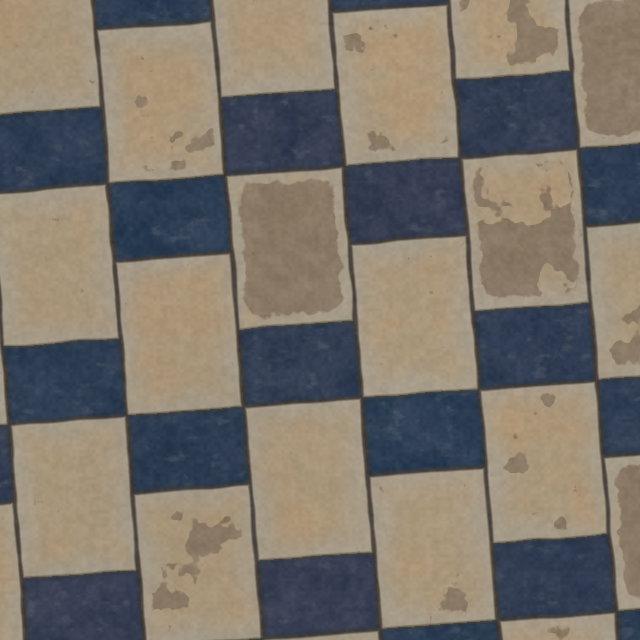
Reproduce this texture procedurally as a Shadertoy shader.

```glsl
// Slanted columns of cream and navy tiles, staggered, with dark joints and worn cream glaze.

float hash(vec2 p) {
    return fract(sin(dot(p, vec2(127.1, 311.7))) * 4375.85);
}

float noise(vec2 p) {
    vec2 i = floor(p), f = fract(p);
    f = f * f * (3.0 - 2.0 * f);
    return mix(mix(hash(i), hash(i + vec2(1, 0)), f.x),
               mix(hash(i + vec2(0, 1)), hash(i + vec2(1, 1)), f.x), f.y);
}

float fbm(vec2 p) {
    float sum = 0.0, weight = 0.53;
    for (int i = 0; i < 4; i++) {
        sum += weight * noise(p);
        p = p * 2.1 + 7.3;
        weight *= 0.5;
    }
    return sum;
}

float roundedBox(vec2 p, vec2 halfSize, float radius) {
    vec2 d = abs(p) - halfSize + radius;
    return length(max(d, 0.0)) + min(max(d.x, d.y), 0.0) - radius;
}

// How much glaze is lost: a checker of worn tiles, heavier every third column and to the right
float wearLevel(float column, float row) {
    float checker = 1.0 - mod(column + row, 2.0);
    float cycle = 0.5 + 0.45 * cos(2.0944 * (column - 2.0));
    return clamp(checker * cycle * step(0.5, column) + 0.3 * step(3.5, column), 0.0, 1.0);
}

vec3 navyTile(vec2 p, vec2 id, vec2 edge) {
    vec3 color = mix(vec3(0.165, 0.235, 0.32), vec3(0.225, 0.245, 0.32), hash(id + 3.0));
    float mottle = fbm(p * 22.0 + id * 5.0);
    color += (mottle - 0.5) * vec3(0.10, 0.08, 0.07);
    // Pale scuffs
    float scuff = smoothstep(0.6, 0.85, fbm(p * vec2(45.0, 70.0) + id));
    color = mix(color, vec3(0.36, 0.38, 0.42), 0.4 * scuff);
    return mix(color, vec3(0.17, 0.22, 0.26), 0.5 * smoothstep(0.012, 0.0, min(edge.x, edge.y)));
}

vec3 creamTile(vec2 p, vec2 q, vec2 id, vec2 halfSize, vec2 edge) {
    // Warm middle, greyer rim
    float cloud = fbm(p * 14.0 + id * 3.7);
    float inside = smoothstep(0.0, 0.055, min(edge.x, edge.y) + 0.03 * (cloud - 0.5));
    vec3 color = mix(vec3(0.645, 0.605, 0.535), vec3(0.655, 0.585, 0.48), inside);
    float warmth = smoothstep(0.35, 0.75, cloud) * inside * (0.3 + 0.7 * hash(id));
    color = mix(color, vec3(0.70, 0.575, 0.435), 0.6 * warmth);

    // Bare clay where the glaze has gone, kept inside the rim
    float level = wearLevel(id.x, id.y);
    float wobble = 0.016 * (fbm(p * 60.0) - 0.5);
    float inset = -roundedBox(q, halfSize - 0.015, 0.03) + wobble;
    float loss = fbm(p * 18.0 + id * 9.1) - mix(0.88, 0.08, level);
    float worn = smoothstep(0.0, 0.005, inset) * smoothstep(0.0, 0.04, loss) * step(0.01, level);
    vec3 clay = vec3(0.525, 0.46, 0.385) + 0.07 * (fbm(p * 40.0) - 0.5);
    color = mix(color, clay, 0.92 * worn);

    // Small pits
    float pit = smoothstep(0.8, 0.9, fbm(p * 55.0 + 20.0));
    return mix(color, vec3(0.50, 0.42, 0.34), 0.6 * pit);
}

void mainImage(out vec4 fragColor, in vec2 fragCoord) {
    vec2 p = fragCoord / iResolution.xy;
    p.y = 1.0 - p.y;
    vec2 wavy = p + 0.003 * (vec2(noise(p * 24.0), noise(p * 24.0 + 50.0)) - 0.5);

    // Tilted grid: one navy unit and two cream units per repeat, odd columns one unit lower
    vec2 pitch = vec2(0.1849, 0.12135);
    float across = (wavy.x - 0.08 * wavy.y - 0.1458) / pitch.x;
    float column = floor(across) + 1.0;
    float down = (wavy.y + 0.075 * wavy.x) / pitch.y - 1.47 - mod(column, 2.0);
    float row = floor(down / 3.0);
    float unit = mod(down, 3.0);
    bool isNavy = unit < 1.0;

    // Position within the tile and distance to its sides
    vec2 id = vec2(column, row);
    vec2 halfSize = pitch * vec2(0.5, isNavy ? 0.5 : 1.0);
    vec2 q = vec2(fract(across) - 0.5, unit - (isNavy ? 0.5 : 2.0)) * pitch;
    vec2 edge = halfSize - abs(q);

    vec3 cream = creamTile(p, q, id, halfSize, edge);
    vec3 navy = navyTile(p, id, edge);
    vec3 color = isNavy ? navy : cream;

    // Soft meeting of navy and cream
    float blend = 0.5 * smoothstep(0.003, 0.0, edge.y);
    color = mix(color, vec3(0.36, 0.36, 0.36), blend);

    // Dark joints: full between columns, strongest below navy tiles
    float jointWidth = 0.0025 + 0.0018 * noise(p * 40.0);
    float side = smoothstep(jointWidth + 0.0025, jointWidth - 0.0025, edge.x);
    float toLower = abs(unit - 1.0) * pitch.y;
    float toUpper = min(unit, 3.0 - unit) * pitch.y;
    float below = smoothstep(0.0055, 0.0005, toLower);
    float above = 0.45 * smoothstep(0.0045, 0.0, toUpper);
    float joint = max(side, max(below, above));
    color = mix(color, vec3(0.25, 0.225, 0.205), 0.9 * joint);

    // Fine grain and broad unevenness of light
    color += 0.035 * (noise(p * 190.0) - 0.5) + 0.03 * (noise(p * 85.0) - 0.5);
    color *= 0.985 + 0.03 * noise(p * 3.0);
    fragColor = vec4(color, 1.0);
}
```
